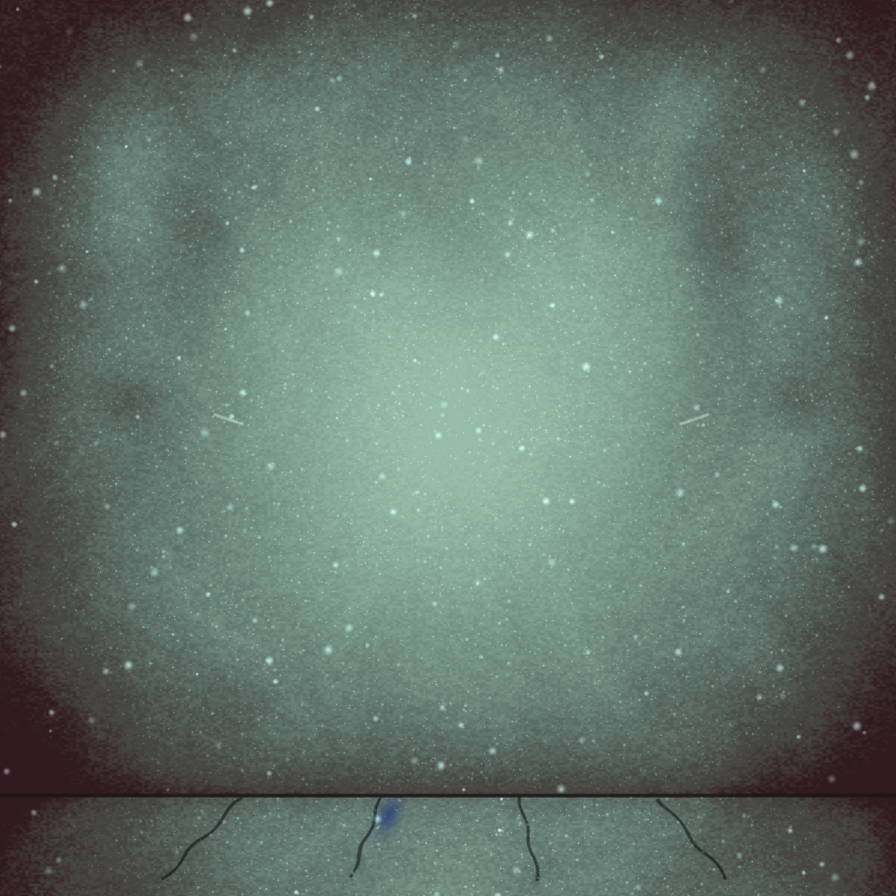
Write a WebGL 2 fragment shader that draws this background.

```glsl
#version 300 es
precision highp float;
// Worn teal studio wall with a soft central glow, maroon corners, dust and a narrow floor.
uniform vec2 u_resolution;
out vec4 fragColor;

float hash(vec2 p) {
    vec3 q = fract(p.xyx * vec3(0.1031, 0.1030, 0.0973));
    q += dot(q, q.yzx + 33.33);
    return fract((q.x + q.y) * q.z);
}

// Smoothly blended lattice values for the cloth grain
float grain(vec2 p) {
    vec2 i = floor(p), f = smoothstep(0.0, 1.0, fract(p));
    return mix(mix(hash(i), hash(i + vec2(1, 0)), f.x),
               mix(hash(i + vec2(0, 1)), hash(i + vec2(1, 1)), f.x), f.y) - 0.5;
}

// Warped, rotated sine layers for cloudy stains
float stains(vec2 p) {
    float sum = 0.0, weight = 0.5;
    for (int i = 0; i < 5; i++) {
        p += 0.6 * sin(p.yx * 1.3 + float(i) * 1.9);
        sum += weight * sin(p.x) * sin(p.y + 0.7);
        p = mat2(1.36, 1.04, -1.04, 1.36) * p;
        weight *= 0.66;
    }
    return sum;
}

// Cellular dust: one jittered speck of random size per cell
float dust(vec2 p, float density) {
    vec2 cell = floor(p);
    float light = 0.0;
    for (int y = -1; y <= 1; y++)
        for (int x = -1; x <= 1; x++) {
            vec2 id = cell + vec2(x, y);
            vec2 center = id + vec2(hash(id + 3.7), hash(id + 71.3));
            float size = mix(0.12, 0.36, hash(id + 19.1));
            float shown = step(1.0 - density, hash(id + 43.9));
            float power = mix(0.3, 1.0, hash(id + 8.3));
            light += shown * power * (1.0 - smoothstep(0.0, size, length(p - center)));
        }
    return light;
}

float blob(vec2 p, vec2 center, vec2 size) {
    vec2 d = (p - center) / size;
    return exp(-dot(d, d));
}

float segment(vec2 p, vec2 a, vec2 b) {
    vec2 ab = b - a;
    return length(p - a - ab * clamp(dot(p - a, ab) / dot(ab, ab), 0.0, 1.0));
}

// Shade 0..1 from maroon through grey to pale green
vec3 ramp(float t) {
    vec3 c = mix(vec3(0.19, 0.10, 0.12), vec3(0.28, 0.28, 0.26), smoothstep(0.0, 0.33, t));
    c = mix(c, vec3(0.38, 0.47, 0.44), clamp((t - 0.33) / 0.27, 0.0, 1.0));
    return mix(c, vec3(0.59, 0.74, 0.66), clamp((t - 0.6) / 0.4, 0.0, 1.0));
}

float wallShade(vec2 uv) {
    vec2 side = vec2(abs(uv.x - 0.515), uv.y);
    vec2 q = abs(uv - vec2(0.515, 0.556)) / vec2(0.5, 0.47);
    float shade = 0.52 * (1.0 - smoothstep(0.55, 1.35, length(pow(q, vec2(1.5)))));
    shade += 0.49 * blob(uv, vec2(0.515, 0.525), vec2(0.29, 0.30));
    // Mirrored bright shoulders and dark stains
    shade += 0.07 * blob(side, vec2(0.16, 0.70), vec2(0.09, 0.08));
    shade += 0.13 * blob(side, vec2(0.39, 0.79), vec2(0.06, 0.12));
    shade += 0.08 * blob(side, vec2(0.24, 0.89), vec2(0.06, 0.05));
    shade -= 0.14 * blob(side, vec2(0.295, 0.735), vec2(0.045, 0.09));
    shade -= 0.13 * blob(side, vec2(0.375, 0.553), vec2(0.035, 0.03));
    shade -= 0.07 * blob(side, vec2(0.25, 0.22), vec2(0.07, 0.04));
    shade -= 0.04 * blob(side, vec2(0.0, 0.70), vec2(0.05, 0.06));
    return shade - 0.10 * exp(-(uv.y - 0.112) / 0.025);
}

void main() {
    vec2 uv = gl_FragCoord.xy / u_resolution;
    float pixel = 1.0 / u_resolution.y;
    float horizon = 0.112;
    float floorMask = 1.0 - smoothstep(horizon - pixel, horizon + pixel, uv.y);
    float dx = uv.x - 0.515;
    float floorShade = 0.67 - 2.3 * dx * dx - 0.10 * blob(uv, vec2(uv.x, horizon), vec2(1.0, 0.02));
    float shade = mix(wallShade(vec2(uv.x, max(uv.y, horizon))), floorShade, floorMask);

    // Stains and woven grain fade inside the glow
    float rough = 1.0 - 0.75 * blob(uv, vec2(0.515, 0.53), vec2(0.28));
    shade += 0.085 * rough * stains(uv * vec2(13.0, 11.0) + 2.0);
    shade += (0.05 + 0.09 * rough) * grain(uv * vec2(300.0, 400.0));
    shade += 0.05 * rough * grain(uv * vec2(75.0, 190.0));
    vec3 color = ramp(clamp(shade, 0.0, 1.0));

    // Blue smear and converging floor cracks
    vec2 smear = uv - vec2(0.434, 0.09);
    smear.x -= smear.y * 0.35;
    color = mix(color, vec3(0.16, 0.24, 0.48), 0.75 * floorMask * blob(smear, vec2(0), vec2(0.011, 0.018)));
    for (int i = 0; i < 4; i++) {
        float top = 0.27 + 0.155 * float(i);
        vec2 foot = vec2(0.52 + (top - 0.52) * 1.35, 0.02);
        float d = segment(uv + 0.002 * sin(uv.yx * 140.0), vec2(top, 0.109), foot);
        color *= 1.0 - 0.5 * floorMask * (1.0 - smoothstep(0.0005, 0.003, d));
    }

    // Fine, medium and sparse bright dust
    float cover = smoothstep(0.05, 0.5, shade) * (0.55 + 0.45 * rough);
    float specks = 0.26 * dust(uv * 190.0, 0.35) + 0.32 * dust(uv * 110.0 + 17.0, 0.22);
    color += vec3(0.62, 0.76, 0.72) * specks * cover;
    color += vec3(0.55, 0.68, 0.70) * dust(uv * 48.0 + 5.0, 0.09) * (0.25 + 0.5 * rough);

    // Paired pale scratches
    float scratch = segment(vec2(abs(dx), uv.y), vec2(0.245, 0.527), vec2(0.275, 0.537));
    color += 0.2 * (1.0 - smoothstep(0.0, 0.003, scratch));

    // Dark seam where wall meets floor
    float seam = 1.0 - smoothstep(0.0008, 0.0032, abs(uv.y - horizon));
    color = mix(color, vec3(0.10, 0.08, 0.09), 0.85 * seam);
    fragColor = vec4(clamp(color, 0.0, 1.0), 1.0);
}
```
